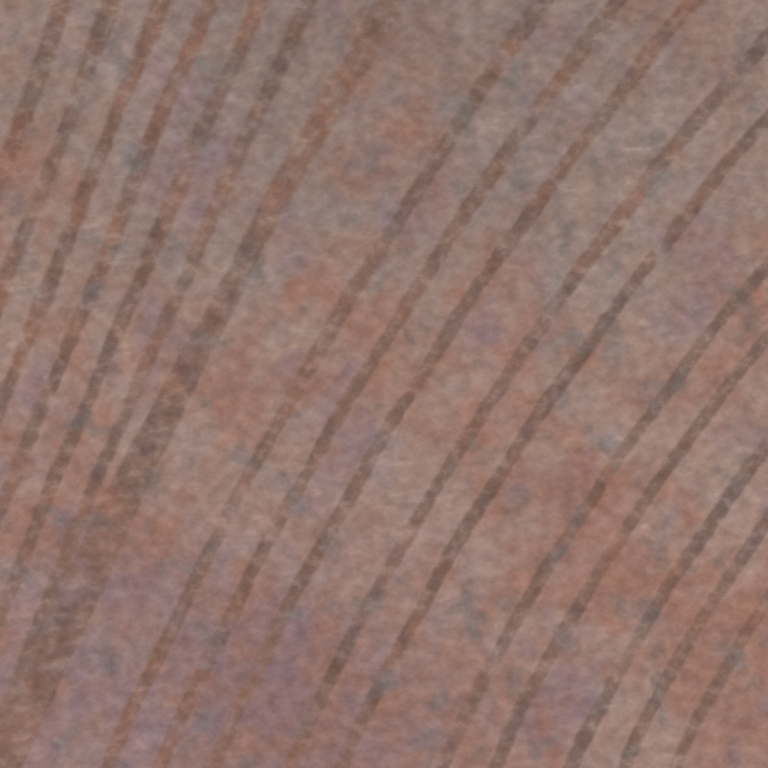
Reproduce this texture procedurally as a three.js fragment shader.

```glsl
// Weathered reddish stone crossed by fanning, curved brown bands.
varying vec2 vUv;

vec2 hashGradient(vec2 cell) {
  float h = fract(sin(dot(cell, vec2(127.1, 311.7))) * 43758.55);
  return vec2(cos(h * 6.2832), sin(h * 6.2832));
}

float gradientNoise(vec2 p) {
  vec2 i = floor(p), f = p - i;
  vec2 w = f * f * f * (f * (f * 6.0 - 15.0) + 10.0);
  float a = dot(hashGradient(i), f);
  float b = dot(hashGradient(i + vec2(1, 0)), f - vec2(1, 0));
  float c = dot(hashGradient(i + vec2(0, 1)), f - vec2(0, 1));
  float d = dot(hashGradient(i + vec2(1, 1)), f - vec2(1, 1));
  return mix(mix(a, b, w.x), mix(c, d, w.x), w.y);
}

float fbm(vec2 p) {
  float sum = 0.0, amplitude = 1.0;
  for (int i = 0; i < 4; i++) {
    sum += amplitude * gradientNoise(p);
    p = mat2(1.6, 1.2, -1.2, 1.6) * p + 7.3;
    amplitude *= 0.55;
  }
  return sum;
}

// Straightens the fan: constant along each curved band.
float fanCoordinate(vec2 p) {
  float t = p.y - 0.5;
  return (p.x - 0.42 * t) / (1.0 + 0.38 * t + 0.35 * t * t);
}

float bandMask(float across, float center, float halfWidth) {
  return 1.0 - smoothstep(halfWidth - 0.004, halfWidth + 0.004, abs(across - center));
}

// Close bands on the left, one broad seam, grouped wider bands on the right.
float bands(vec2 p) {
  float across = fanCoordinate(p);
  across += 0.005 * gradientNoise(p * 7.0) + 0.0025 * gradientNoise(p * 55.0);
  float halfWidth = 0.0108 + 0.003 * gradientNoise(p * 9.0 + 4.0);
  float seamWidth = mix(0.033, 0.016, smoothstep(0.1, 0.75, p.y));
  float mask = bandMask(across, 0.235, seamWidth) * 0.9;
  for (int i = 0; i < 6; i++) {
    float k = float(i);
    mask = max(mask, bandMask(across, -0.10 + k * mix(0.062, 0.05, p.y), halfWidth * 0.9));
  }
  for (int i = 0; i < 10; i++) {
    float k = float(i);
    float gap = step(2.5, k) + 2.0 * step(4.5, k) + step(6.5, k);
    mask = max(mask, bandMask(across, 0.39 + 0.076 * k + 0.035 * gap, halfWidth));
  }
  return mask;
}

void main() {
  vec2 p = vUv;
  float cloud = fbm(p * 3.2 + 2.0);
  float mottle = fbm(p * 15.0 + 11.0);
  float grain = fbm(p * vec2(52.0, 64.0) + 31.0);

  // Stone: warm below, grey towards the top, violet in the lower left.
  vec3 warm = vec3(0.62, 0.472, 0.425);
  vec3 pinkGrey = vec3(0.605, 0.497, 0.458);
  vec3 coolGrey = vec3(0.535, 0.465, 0.44);
  vec3 violet = vec3(0.53, 0.425, 0.435);
  vec3 stone = mix(warm, pinkGrey, smoothstep(-0.4, 0.35, cloud + 0.6 * mottle + 0.4 * p.y - 0.1));
  float greyTop = smoothstep(0.4, 0.95, p.y + 0.35 * cloud + 0.2 * mottle);
  greyTop *= exp(-3.0 * (p.x - 0.5) * (p.x - 0.5));
  stone = mix(stone, coolGrey, 0.85 * greyTop);
  vec2 fromCorner = (p - vec2(0.23, 0.08)) / vec2(0.36, 0.2);
  float violetPatch = exp(-dot(fromCorner, fromCorner)) + 0.7 * smoothstep(0.1, 0.5, fbm(p * 6.0 + 40.0));
  stone = mix(stone, violet, clamp(violetPatch * (0.75 + mottle), 0.0, 0.85));
  stone += 0.045 * mottle + 0.03 * cloud;

  // Bands: brown drifting to rust, worn thin in places.
  vec3 brown = vec3(0.475, 0.385, 0.35);
  vec3 rust = vec3(0.54, 0.40, 0.345);
  float rustiness = smoothstep(-0.3, 0.5, fbm(p * 6.0 + 23.0) + 0.15 - 0.3 * p.x);
  vec3 bandColor = mix(brown, rust, rustiness) + 0.05 * mottle;
  float wear = 0.86 - 0.5 * smoothstep(0.0, 0.6, fbm(p * 11.0 + 53.0));
  wear -= 0.25 * smoothstep(0.0, 0.5, grain);
  float band = bands(p);
  vec3 color = mix(stone, bandColor, band * wear);

  // Soft blue-grey blots and darker knots along the bands.
  float blot = smoothstep(0.12, 0.7, fbm(p * 17.0 + 71.0));
  color = mix(color, vec3(0.45, 0.42, 0.41), 0.5 * blot);
  float knot = smoothstep(0.15, 0.6, fbm(p * 18.0 + 90.0)) * band;
  color = mix(color, vec3(0.42, 0.335, 0.32), 0.5 * knot);

  // Fine grain and short pale flecks.
  float fleck = smoothstep(0.2, 0.6, gradientNoise(vec2(p.x * 35.0, p.y * 75.0 - p.x * 12.0)));
  color += vec3(0.05, 0.045, 0.035) * fleck * smoothstep(-0.1, 0.4, cloud + mottle);
  color += vec3(0.062, 0.06, 0.058) * grain;
  color += vec3(0.025, 0.0, -0.02) * gradientNoise(p * 27.0 + 15.0);

  gl_FragColor = vec4(color + vec3(0.006, 0.006, 0.004), 1.0);
}
```
